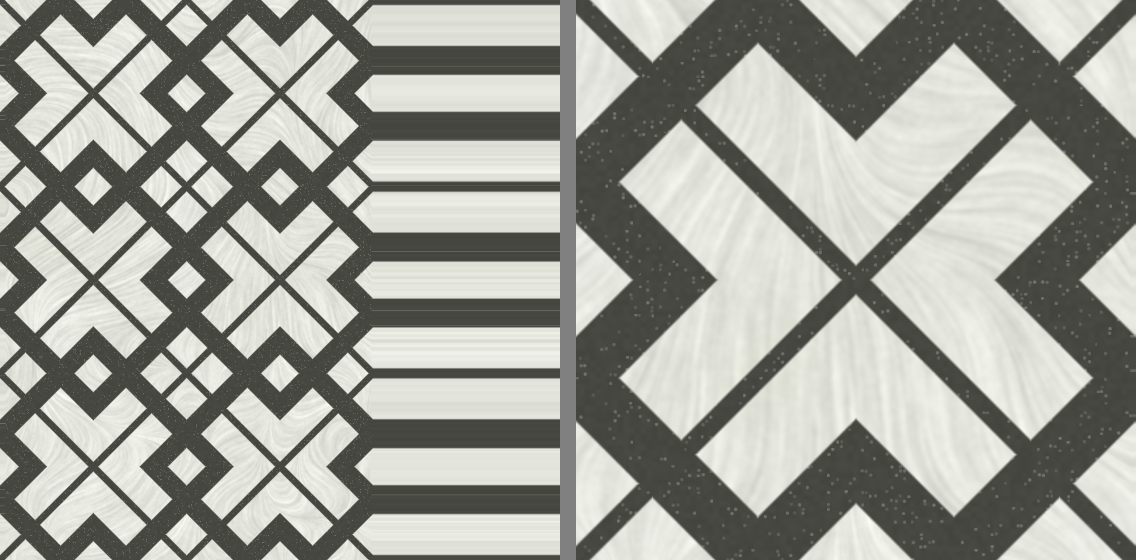
Left, the full canvas; right, a detail of the centre.
Reproduce this pattern procedurally as a WebGL 2 fragment shader.

```glsl
#version 300 es
precision highp float;
// Hide panels in a lattice of crosses and diamonds, three tiles to the canvas side.
// Rotated box distances give the panels; noise averaged along a flow gives the hair.
// Past two thirds of the width, the last column is drawn out into stripes.
uniform vec2 u_resolution;
out vec4 fragColor;

float hash(vec2 cell) {
    uvec2 k = uvec2(ivec2(cell)) * uvec2(1597u, 3812u) + 7919u;
    uint h = (k.x ^ (k.y << 11)) * 747796405u + 289133u;
    h = ((h >> ((h >> 28) + 4u)) ^ h) * 277803737u;
    return float(((h >> 22) ^ h) & 65535u) / 65535.0;
}

float noise(vec2 p) {
    vec2 i = floor(p), f = fract(p);
    f = f * f * (3.0 - 2.0 * f);
    return mix(mix(hash(i), hash(i + vec2(1, 0)), f.x),
               mix(hash(i + vec2(0, 1)), hash(i + vec2(1, 1)), f.x), f.y);
}

// Signed distance to the light panels, negative inside, in tile units
float panels(vec2 q) {
    vec2 a = abs(q);
    // Cross with four split arms
    vec2 r = vec2(a.x + a.y, abs(a.x - a.y));
    float cross4 = min(max(r.x - 0.598, r.y - 0.248), max(r.x - 0.248, r.y - 0.598));
    cross4 = max(cross4, 0.026 - min(r.x, r.y));
    // Quartered diamond on the tile corners
    vec2 c = 0.5 - a;
    vec2 s = vec2(c.x + c.y, abs(c.x - c.y));
    float quartered = max(max(s.x, s.y) - 0.248, 0.025 - min(s.x, s.y));
    // Small diamonds on the tile sides
    float small = min(c.x + a.y, a.x + c.y) - 0.101;
    return min(min(cross4, quartered), small) * 0.7071;
}

// Fine grain averaged both ways along a curving flow
float hair(vec2 start) {
    float sum = 0.0;
    for (int side = -1; side <= 1; side += 2) {
        vec2 p = start;
        for (int i = 0; i < 10; i++) {
            float angle = 6.0 * noise(p * 7.0 + 3.0);
            p += float(side) * 0.0035 * vec2(cos(angle), sin(angle));
            sum += noise(p * 270.0 + 40.0);
        }
    }
    return sum / 20.0 - 0.5;
}

// Sparse pale flecks, gathered in patches
float flecks(vec2 p) {
    vec2 g = p * 400.0, cell = floor(g);
    vec2 centre = 0.3 + 0.4 * vec2(hash(cell + 91.0), hash(cell + 517.0));
    float present = step(0.96 - 0.1 * noise(p * 24.0), hash(cell + 230.0));
    float dotMask = 1.0 - smoothstep(0.2, 0.6, length(fract(g) - centre));
    return present * dotMask * (0.4 + 0.6 * hash(cell + 777.0));
}

void main() {
    vec2 uv = gl_FragCoord.xy / u_resolution;
    vec2 p = vec2(min(uv.x, 0.666), uv.y);
    vec2 grainPos = vec2(clamp(uv.x, 0.009, 0.664), uv.y);

    // Pale hide
    float tone = noise(grainPos * 9.0 + 12.0);
    vec3 hide = mix(vec3(0.873, 0.878, 0.838), vec3(0.908, 0.912, 0.885), tone);
    hide += 0.38 * hair(grainPos);

    // Dark speckled bands
    vec3 band = vec3(0.268, 0.276, 0.248);
    band += 0.025 * (noise(grainPos * 300.0) - 0.4);
    band += 0.17 * flecks(grainPos);

    float d = panels(fract(p * 3.0) - 0.5) / 3.0;
    float soft = max(0.0011, 0.8 / u_resolution.y);
    fragColor = vec4(mix(hide, band, smoothstep(-soft, soft, d)), 1.0);
}
```
